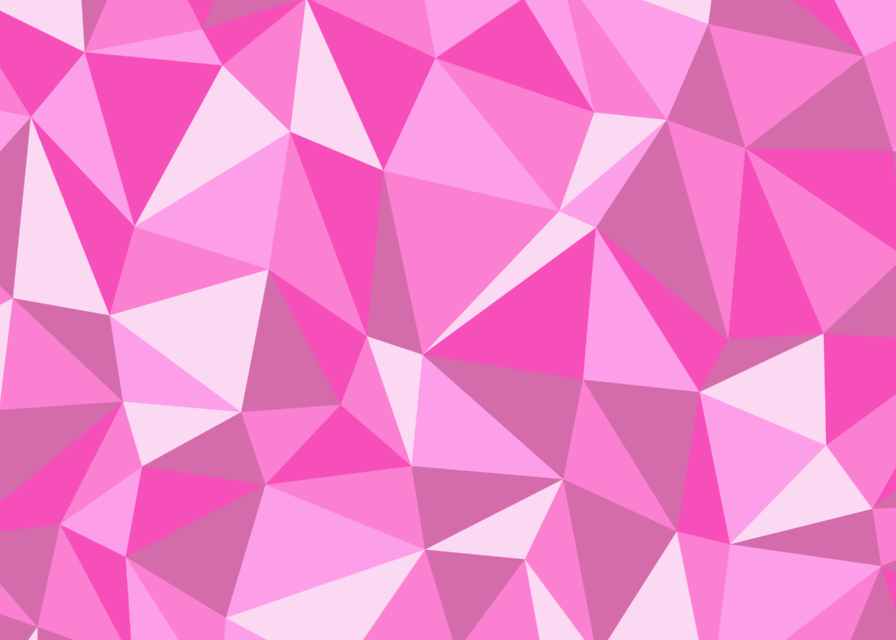
This background is drawn by a Shadertoy shader. Its source:

```glsl
// Irregular mosaic of flat pink triangles on a tilted, jittered grid.

const vec3 PALETTE[5] = vec3[5](
    vec3(0.99, 0.50, 0.82), vec3(0.83, 0.42, 0.67), vec3(0.965, 0.31, 0.73),
    vec3(0.99, 0.62, 0.91), vec3(0.99, 0.85, 0.95));
const float SHARE[5] = float[5](0.30, 0.21, 0.21, 0.17, 0.11);

float hash(vec2 p, float salt) {
    vec3 q = fract(vec3(p.xyx + salt) * vec3(0.1031, 0.1030, 0.0973));
    q += dot(q, q.yzx + 33.33);
    return fract((q.x + q.y) * q.z);
}

vec2 gridVertex(vec2 id) {
    return id + 0.82 * (vec2(hash(id, 11.3), hash(id, 47.9)) - 0.5);
}

float cross2(vec2 a, vec2 b) { return a.x * b.y - a.y * b.x; }

float area(vec2 a, vec2 b, vec2 c) { return cross2(b - a, c - a); }

// True when a cell is split from its lower left to its upper right corner.
// The split never leaves the cell, whatever the random preference.
bool splitRises(vec2 cell) {
    vec2 a = gridVertex(cell), b = gridVertex(cell + vec2(1, 0));
    vec2 c = gridVertex(cell + 1.0), d = gridVertex(cell + vec2(0, 1));
    float rising = min(area(a, b, c), area(a, c, d));
    float falling = min(area(a, b, d), area(b, c, d));
    return rising > falling * mix(0.4, 2.0, hash(cell, 83.1));
}

// Weighted random shade that differs from three given ones.
int pickShade(float h, ivec3 taken) {
    float total = 0.0;
    for (int i = 0; i < 5; i++)
        if (all(notEqual(ivec3(i), taken))) total += SHARE[i];
    float rest = h * total;
    int shade = 0;
    for (int i = 0; i < 5; i++) {
        if (any(equal(ivec3(i), taken))) continue;
        shade = i;
        rest -= SHARE[i];
        if (rest < 0.0) break;
    }
    return shade;
}

// Even checkerboard cells choose freely, with two distinct halves.
int evenShade(vec2 cell, bool upper) {
    int lower = pickShade(hash(cell, 5.7), ivec3(-1));
    return upper ? pickShade(hash(cell, 61.3), ivec3(lower, -1, -1)) : lower;
}

// Odd cells avoid the shades of the even triangles they touch.
int oddShade(vec2 cell, bool upper, int sibling) {
    float side = splitRises(cell) != upper ? 1.0 : -1.0;
    vec2 beside = cell + vec2(side, 0);
    int besideShade = evenShade(beside, (side > 0.0) == splitRises(beside));
    int stackedShade = evenShade(cell + vec2(0, upper ? 1 : -1), !upper);
    return pickShade(hash(cell, upper ? 29.1 : 71.9),
                     ivec3(sibling, besideShade, stackedShade));
}

vec3 triangleColor(vec2 cell, bool upper) {
    if (mod(cell.x + cell.y, 2.0) < 0.5) return PALETTE[evenShade(cell, upper)];
    int shade = oddShade(cell, false, -1);
    if (upper) shade = oddShade(cell, true, shade);
    return PALETTE[shade];
}

// Signed distance to the line a-b, negative on its left.
float edge(vec2 p, vec2 a, vec2 b) {
    return cross2(p - a, normalize(b - a));
}

float triangle(vec2 p, vec2 a, vec2 b, vec2 c) {
    return max(edge(p, a, b), max(edge(p, b, c), edge(p, c, a)));
}

void mainImage(out vec4 fragColor, in vec2 fragCoord) {
    // Tilted grid, about five and a half cells per canvas height
    float pixel = 5.6 / iResolution.y;
    vec2 p = mat2(0.94, 0.342, -0.342, 0.94) * fragCoord * pixel + vec2(23, 17);
    vec2 home = floor(p);

    // Blend the triangles covering this point
    vec4 sum = vec4(0);
    for (int y = -1; y <= 1; y++)
    for (int x = -1; x <= 1; x++) {
        vec2 cell = home + vec2(x, y);
        vec2 a = gridVertex(cell), b = gridVertex(cell + vec2(1, 0));
        vec2 c = gridVertex(cell + 1.0), d = gridVertex(cell + vec2(0, 1));
        bool rises = splitRises(cell);
        float lower = triangle(p, a, b, rises ? c : d);
        float upper = triangle(p, rises ? a : b, c, d);
        vec2 cover = clamp(0.5 - vec2(lower, upper) / (1.4 * pixel), 0.0, 1.0);
        if (cover.x > 0.0) sum += cover.x * vec4(triangleColor(cell, false), 1);
        if (cover.y > 0.0) sum += cover.y * vec4(triangleColor(cell, true), 1);
    }
    fragColor = vec4(sum.rgb / max(sum.a, 0.001), 1);
}
```
